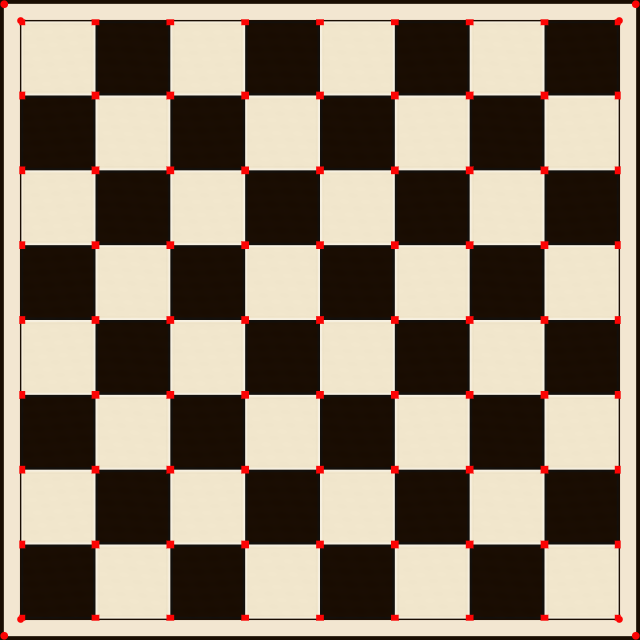
Give the GLSL for this pattern, as a Shadertoy shader.

```glsl
// Framed eight by eight checkerboard with red markers on the grid nodes.

const float CELLS = 8.0;
const float CELL = 0.11693;            // side of one square
const float BOARD_HALF = 0.5 * CELLS * CELL;
const float BORDER = 0.0060;           // dark band round the canvas
const float OUTLINE_HALF = 0.0011;     // thin line round the board
const float MARKER_HALF = 0.0060;
const float EDGE_INSET = 0.0025;       // rim markers move towards the centre

const vec3 CREAM = vec3(0.945, 0.902, 0.800);
const vec3 FRAME = vec3(0.953, 0.902, 0.820);
const vec3 HIGHLIGHT = vec3(0.965, 0.940, 0.880);
const vec3 INK = vec3(0.100, 0.050, 0.008);
const vec3 SOFT_INK = vec3(0.075, 0.060, 0.045);
const vec3 RED = vec3(0.990, 0.015, 0.015);

float fill(float dist, float pixel) {
    return clamp(0.5 - dist / pixel, 0.0, 1.0);
}

float boxDistance(vec2 p, vec2 halfSize) {
    vec2 q = abs(p) - halfSize;
    return length(max(q, 0.0)) + min(max(q.x, q.y), 0.0);
}

// Faint uneven tone from layered sines
float grain(vec2 p) {
    return 0.6 * sin(p.y * 310.0 + sin(p.x * 23.0)) + 0.4 * sin(p.x * 190.0 + p.y * 71.0);
}

// Distance from a point to the border of its own square
float edgeDistance(vec2 grid, float side) {
    vec2 q = abs(fract(grid) - 0.5);
    return side * (0.5 - max(q.x, q.y));
}

vec3 boardColor(vec2 p, vec2 grid, float pixel) {
    float edge = edgeDistance(grid, CELL);
    vec2 id = floor(grid);
    float side = mod(id.x + id.y, 2.0) < 0.5 ? -1.0 : 1.0;

    // Pale and dark rims just inside the squares
    vec3 light = mix(CREAM, HIGHLIGHT, fill(edge - 0.0030, pixel));
    light -= 0.014 * fill(abs(edge - 0.0058) - 0.0007, pixel);
    vec3 dark = mix(INK, SOFT_INK, fill(edge - 0.0040, pixel));
    return mix(light, dark, fill(side * edge, pixel)) + 0.003 * grain(p);
}

// Squares inside, trimmed squares on the rim, discs at the four corners
float markerDistance(vec2 p, vec2 grid) {
    vec2 node = clamp(floor(grid + 0.5), 0.0, CELLS) - 0.5 * CELLS;
    vec2 rim = step(0.5 * CELLS - 0.5, abs(node));
    vec2 offset = p - node * CELL;
    vec2 inset = rim * sign(node) * EDGE_INSET;
    float marker = boxDistance(offset + inset, MARKER_HALF - rim * 0.0014);
    float disc = length(offset) - 0.0054;
    return rim.x * rim.y > 0.5 ? min(marker, disc) : marker;
}

void mainImage(out vec4 fragColor, in vec2 fragCoord) {
    float pixel = 1.0 / min(iResolution.x, iResolution.y);
    vec2 p = (fragCoord - 0.5 * iResolution.xy) * pixel;
    vec2 grid = p / CELL + 0.5 * CELLS;
    float board = boxDistance(p, vec2(BOARD_HALF));

    // Frame, squares, outline and outer band
    vec3 color = mix(FRAME, boardColor(p, grid, pixel), fill(board, pixel));
    color = mix(color, INK, fill(abs(board) - OUTLINE_HALF, pixel));
    color = mix(color, INK, fill(-boxDistance(p, vec2(0.5 - BORDER)), pixel));

    // Grid markers and discs in the canvas corners
    float cornerDisc = length(abs(p) - (0.5 - 0.0066)) - 0.0060;
    color = mix(color, RED, fill(min(markerDistance(p, grid), cornerDisc), pixel));
    fragColor = vec4(color, 1.0);
}
```
